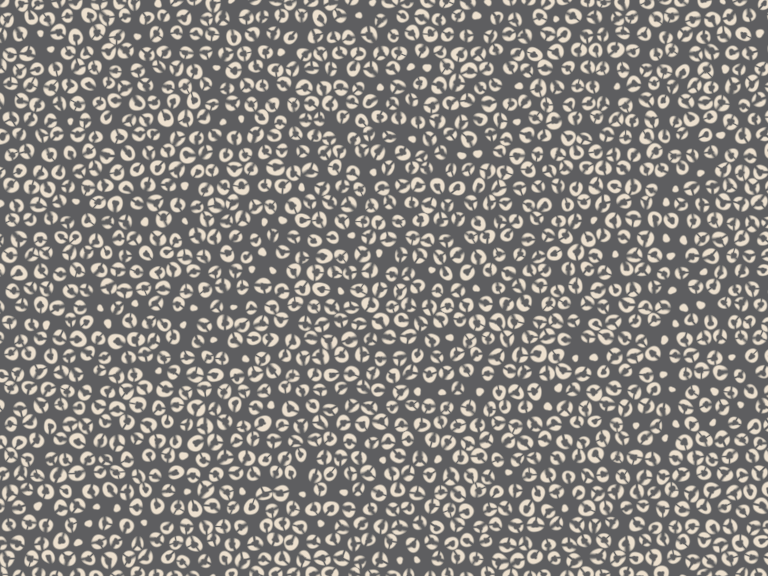
Write a Shadertoy shader that draws this pattern.

```glsl
// Small cream leopard rosettes scattered over a charcoal ground.
#define ROSETTES 29.5     // rosettes per canvas height
#define ROW_PITCH 0.866   // row spacing of the staggered lattice
#define JITTER 0.30       // scatter of the centres
#define HOLE 0.45         // hole radius relative to the rosette
#define DOT_SHARE 0.08    // share of plain dots
#define ROUNDING 0.08     // softness of the corners
#define EDGE 0.065        // half width of the edge blend
#define GROUND vec3(0.367, 0.370, 0.376)
#define CREAM vec3(0.930, 0.880, 0.808)

const float TAU = 6.28318;

vec3 hash3(vec2 p) {
    vec3 q = fract(p.xyx * vec3(0.1031, 0.1030, 0.0973));
    q += dot(q, q.yxz + 33.33);
    return fract((q.xxy + q.yzz) * q.zyx);
}

float smoothMax(float a, float b, float k) {
    float h = max(k - abs(a - b), 0.0) / k;
    return max(a, b) + 0.25 * k * h * h;
}

// Jittered centre of a lattice cell
vec2 centre(vec2 id) {
    vec2 lattice = vec2(id.x + 0.5 * mod(id.y, 2.0), id.y * ROW_PITCH);
    return lattice + JITTER * (hash3(id + 17.0).xy - 0.5);
}

// Half the distance to the nearest neighbour keeps rosettes apart
float freeRadius(vec2 id) {
    vec2 c = centre(id);
    float nearest = 2.0;
    for (int j = -1; j <= 1; j++)
        for (int i = -1; i <= 1; i++)
            if (i != 0 || j != 0)
                nearest = min(nearest, distance(c, centre(id + vec2(i, j))));
    return 0.5 * nearest - 0.015;
}

// Wobbly ring with an off-centre hole, cut by one to three gaps
float rosette(vec2 p, vec2 id) {
    vec3 shape = hash3(id + 71.0);
    vec3 cuts = hash3(id + 139.0);
    vec3 form = hash3(id + 211.0);
    float turn = TAU * shape.x;
    p = mat2(cos(turn), sin(turn), -sin(turn), cos(turn)) * p;
    p *= vec2(1.0, 1.0 + 0.2 * shape.y);

    float r = length(p);
    float a = atan(p.y, p.x);
    float wobble = 0.05 * sin(2.0 * a + TAU * form.x) + 0.04 * sin(3.0 * a + TAU * form.y);
    if (shape.z < DOT_SHARE) return r - mix(0.16, 0.22, form.z) * (1.0 + 2.0 * wobble);

    float radius = min(freeRadius(id), mix(0.33, 0.45, form.z));
    float outer = r - radius * (1.0 + wobble);
    vec2 shift = radius * 0.32 * (form.xy - 0.5);
    float hole = radius * (HOLE + 0.07 * cos(3.0 * a + TAU * cuts.z)) - length(p - shift);

    // Gaps at unequal angles, with straight sides
    float count = cuts.x < 0.12 ? 1.0 : (cuts.x < 0.55 ? 2.0 : 3.0);
    float warped = a + 0.4 * sin(a + TAU * cuts.y);
    float sector = abs(fract(warped * count / TAU) - 0.5) * TAU / count;
    float gap = mix(0.04, 0.09, cuts.z) - r * sin(min(sector, 0.25 * TAU));

    return smoothMax(smoothMax(outer, hole, ROUNDING), gap, ROUNDING);
}

void mainImage(out vec4 fragColor, in vec2 fragCoord) {
    vec2 p = ROSETTES * fragCoord / iResolution.y;
    float d = 1.0;

    // Nearest cells in three staggered rows
    float baseRow = floor(p.y / ROW_PITCH + 0.5);
    for (int j = -1; j <= 1; j++) {
        float row = baseRow + float(j);
        float column = floor(p.x - 0.5 * mod(row, 2.0) + 0.5);
        for (int i = -1; i <= 1; i++) {
            vec2 id = vec2(column + float(i), row);
            vec2 q = p - centre(id);
            if (dot(q, q) < 0.36) d = min(d, rosette(q, id));
        }
    }

    float blend = max(EDGE, 0.6 * ROSETTES / iResolution.y);
    fragColor = vec4(mix(CREAM, GROUND, smoothstep(-blend, blend, d)), 1.0);
}
```
